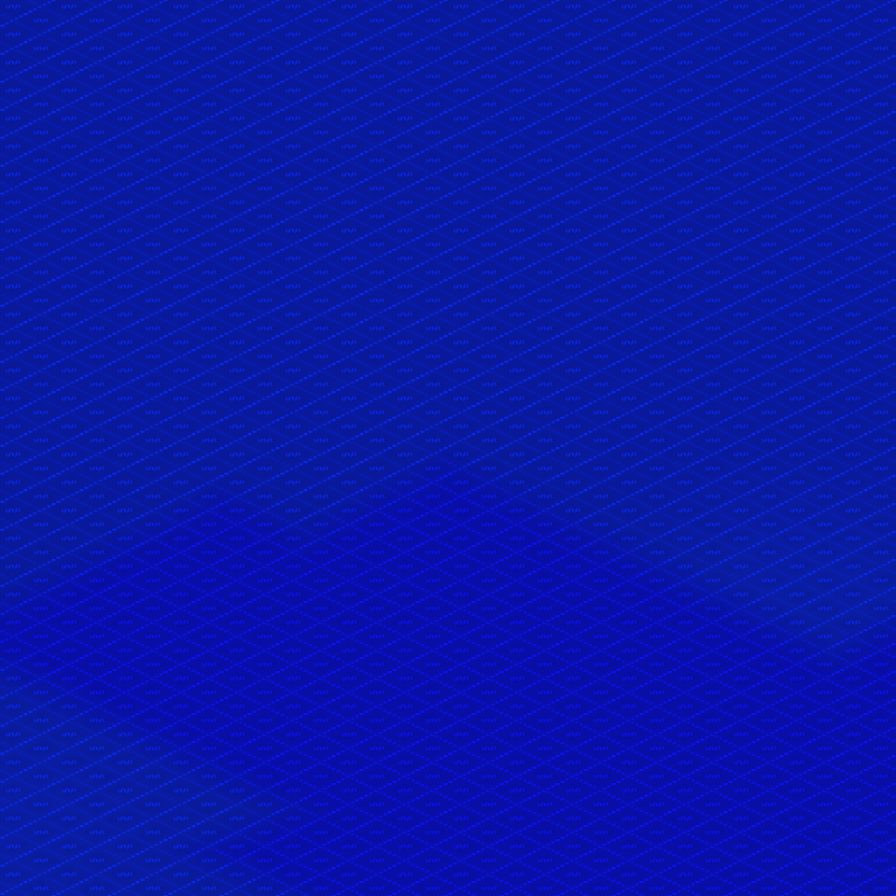
Write a WebGL 2 fragment shader that draws this pattern.

```glsl
#version 300 es
precision highp float;
// Deep blue sea of small isometric tiles: stepped diamond grid, wave marks and soft violet shoals.

uniform vec2 u_resolution;
out vec4 fragColor;

const float ROWS = 32.0;             // diamonds down; half as many fit across
const float GRID_OFFSET = -0.04;     // grid phase, in tiles
const float LINE_HALF_HEIGHT = 0.0012;
const float STEPS_ACROSS = 192.0;    // stair steps of the lines, twelve per tile
const float DOT_DEPTH = 0.34;
const float BEAD_DEPTH = 0.22;       // brightening at the middle of tile edges
const float RISING_STRENGTH = 0.95;
const float FALLING_TEAL = 0.24;
const float FALLING_VIOLET = 0.66;
const float WAVE_STRENGTH = 0.66;
const vec2 WAVE_HALF_SIZE = vec2(0.0080, 0.0019);
const float WAVE_AMPLITUDE = 0.0009;
const float WAVE_DOT_FREQUENCY = 1610.0;
const float SHOAL_FADE = 0.036;
const float TILE_SHADE = 0.07;
const float MOTTLE = 0.015;
const float TAU = 6.28318;

const vec3 TEAL_BASE = vec3(0.036, 0.098, 0.605);
const vec3 TEAL_PALE = vec3(0.038, 0.110, 0.625);
const vec3 TEAL_LINE = vec3(0.040, 0.165, 1.000);
const vec3 VIOLET_BASE = vec3(0.036, 0.055, 0.650);
const vec3 VIOLET_LINE = vec3(0.040, 0.080, 1.000);

// Antialiased coverage of a shape from its signed distance.
float coverage(float dist, float pixel) {
    return clamp(0.5 - dist / pixel, 0.0, 1.0);
}

// Distance to the nearest whole number.
float toInteger(float value) {
    return abs(fract(value + 0.5) - 0.5);
}

// Oblique tile axes: whole numbers lie on the grid lines; q.y points down.
vec2 tileAxes(vec2 q) {
    vec2 axes = ROWS * vec2(q.y + 0.5 * q.x, q.y - 0.5 * q.x);
    return axes + vec2(-GRID_OFFSET, 0.5);
}

// Height inside a roof with sides at the tile slope.
float roof(vec2 q, vec2 apex) {
    return q.y - apex.y - 0.5 * abs(q.x - apex.x);
}

// 1 in the violet shoals, 0 in open water.
float shoalMask(vec2 q) {
    float shore = max(roof(q, vec2(0.25, 0.555)), roof(q, vec2(0.5, 0.52)));
    shore = max(shore, roof(q, vec2(1.05, 0.675)));
    // Lower left bay cut from the shoals along tile diagonals.
    float falling = q.y - 0.5 * q.x;
    float rising = q.y + 0.5 * q.x;
    float bay = max(min(falling - 0.742, 1.068 - rising), falling - 0.835);
    return smoothstep(-SHOAL_FADE, SHOAL_FADE, min(shore, -bay));
}

// Row of small dots along a scalloped stroke at the tile centre.
float waveMark(vec2 local, float pixel) {
    float crest = WAVE_AMPLITUDE * sin(local.x * WAVE_DOT_FREQUENCY * 0.5);
    vec2 d = abs(vec2(local.x, local.y - crest)) - WAVE_HALF_SIZE;
    float dots = 0.65 + 0.35 * cos(local.x * WAVE_DOT_FREQUENCY);
    return dots * coverage(max(d.x, d.y), pixel);
}

// Layered sines for faint uneven shading.
float mottle(vec2 p) {
    return sin(p.x * 101.0 + 2.0 * sin(p.y * 137.0)) * 0.5
         + sin(p.y * 373.0 - p.x * 161.0) * 0.5;
}

void main() {
    vec2 p = gl_FragCoord.xy / u_resolution;
    float pixel = 1.0 / min(u_resolution.x, u_resolution.y);
    vec2 q = vec2(p.x, 1.0 - p.y);

    vec2 tile = fract(tileAxes(q)) - 0.5;
    vec2 local = vec2(tile.x - tile.y, 0.5 * (tile.x + tile.y)) / ROWS;

    // Both line families climb in level steps, with a dot on each step.
    float stepX = (floor(q.x * STEPS_ACROSS) + 0.5) / STEPS_ACROSS;
    vec2 stepped = tileAxes(vec2(stepX, q.y));
    float risingLine = coverage(toInteger(stepped.x) / ROWS - LINE_HALF_HEIGHT, pixel);
    float fallingLine = coverage(toInteger(stepped.y) / ROWS - LINE_HALF_HEIGHT, pixel);
    float dots = 1.0 - DOT_DEPTH - DOT_DEPTH * cos(TAU * STEPS_ACROSS * q.x);
    vec2 beads = 1.0 - BEAD_DEPTH + BEAD_DEPTH * cos(TAU * tile.yx);

    // Water colour: paler at the lower left and by the right shore.
    float shoal = shoalMask(q);
    float pale = smoothstep(0.40, 0.0, length((q - vec2(0.0, 0.92)) * vec2(1.0, 1.3)));
    pale = max(pale, smoothstep(0.30, 0.0, length((q - vec2(0.9, 0.65)) * vec2(1.0, 1.6))));
    vec3 base = mix(mix(TEAL_BASE, TEAL_PALE, pale), VIOLET_BASE, shoal);
    vec3 ink = mix(TEAL_LINE, VIOLET_LINE, shoal);

    // Tiles darken toward the middle, with faint unevenness.
    float rim = 2.0 * max(abs(tile.x), abs(tile.y));
    base *= 1.0 + TILE_SHADE * (rim - 0.6) + MOTTLE * mottle(p);

    // Grid and wave marks.
    float risingInk = risingLine * RISING_STRENGTH * beads.x;
    float fallingInk = fallingLine * mix(FALLING_TEAL, FALLING_VIOLET, shoal) * beads.y;
    float grid = dots * max(risingInk, fallingInk);
    float wave = WAVE_STRENGTH * waveMark(local, pixel);
    fragColor = vec4(mix(base, ink, max(grid, wave)), 1.0);
}
```
